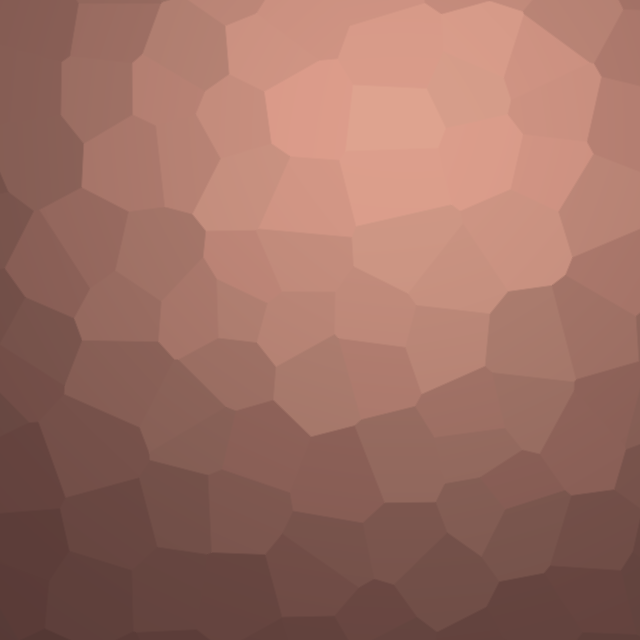
A three.js fragment shader for this background:

```glsl
// Faceted wall of irregular polygons in dusty rose, lit from the upper right of centre.
// A jittered grid gives Voronoi cells; each cell takes a nearly flat tone from the
// light falling on its site, and neighbouring tones are blended along a thin seam.

varying vec2 vUv;

const float GRID_COUNT = 9.0;
const float JITTER = 0.86;
const float SEAM_WIDTH = 0.0016;
const vec2 LIGHT_CENTRE = vec2(0.625, 0.80);
const float LIGHT_FALLOFF = 2.75;
const vec3 SHADOW_COLOR = vec3(0.300, 0.195, 0.185);
const vec3 LIT_COLOR = vec3(0.880, 0.635, 0.560);

float hash1(vec2 p) {
  return fract(sin(dot(p, vec2(127.1, 311.7))) * 43758.5453);
}

vec2 hash2(vec2 p) {
  return vec2(hash1(p), hash1(p + vec2(37.2, 91.7)));
}

// Site of a grid cell, in canvas units
vec2 cellSite(vec2 id, float count, float jitter) {
  return (id + 0.5 + jitter * (hash2(id) - 0.5)) / count;
}

// Soft round light, 1 at its centre
float glow(vec2 p, vec2 centre, float falloff) {
  vec2 d = p - centre;
  return exp(-falloff * dot(d, d));
}

// Tone of one facet: light at its site, a little local shading and variation
vec3 facetColor(vec2 id, vec2 site, vec2 p) {
  vec2 shadingPoint = mix(site, p, 0.18);
  float light = glow(shadingPoint, LIGHT_CENTRE, LIGHT_FALLOFF);
  vec3 color = mix(SHADOW_COLOR, LIT_COLOR, light);
  float tone = hash1(id + 17.3) - 0.5;
  float tint = hash1(id + 53.9) - 0.5;
  return color * (1.0 + 0.045 * tone + vec3(0.012, -0.024, -0.012) * tint);
}

void main() {
  vec2 p = vUv;
  vec2 baseId = floor(p * GRID_COUNT);
  vec2 nearId = baseId;
  vec2 nextId = baseId;
  vec2 nearSite = p;
  vec2 nextSite = p;
  float nearDist = 1e3;
  float nextDist = 1e3;

  // Find the two closest sites
  for (int y = -2; y <= 2; y++) {
    for (int x = -2; x <= 2; x++) {
      vec2 id = baseId + vec2(float(x), float(y));
      vec2 site = cellSite(id, GRID_COUNT, JITTER);
      float dist = distance(p, site);
      if (dist < nearDist) {
        nextDist = nearDist;
        nextId = nearId;
        nextSite = nearSite;
        nearDist = dist;
        nearId = id;
        nearSite = site;
      } else if (dist < nextDist) {
        nextDist = dist;
        nextId = id;
        nextSite = site;
      }
    }
  }

  // Distance to the shared border, used to smooth the seam
  vec2 across = normalize(nextSite - nearSite);
  float border = dot(0.5 * (nearSite + nextSite) - p, across);
  float blend = 0.5 - 0.5 * smoothstep(0.0, SEAM_WIDTH, border);

  vec3 nearColor = facetColor(nearId, nearSite, p);
  vec3 nextColor = facetColor(nextId, nextSite, p);
  gl_FragColor = vec4(mix(nearColor, nextColor, blend), 1.0);
}
```
